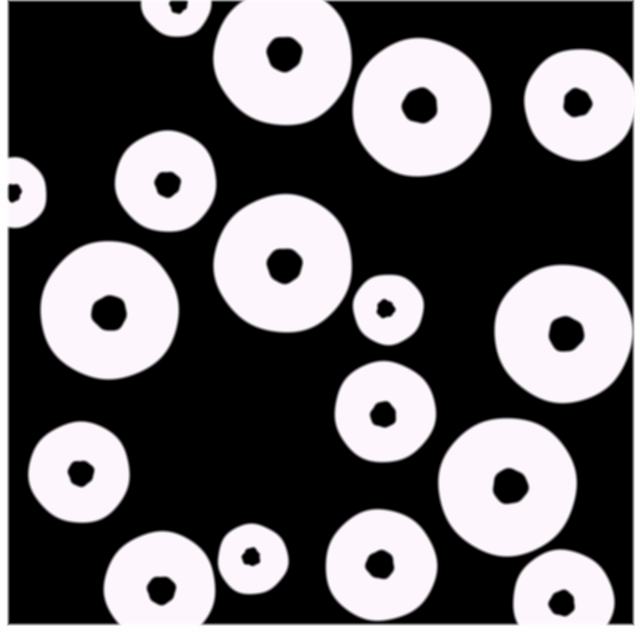
A Shadertoy shader for this pattern:

```glsl
// Scattered white discs with small dark holes on black, inside a thin white margin.
// Random centres are thrown from large discs to small; a disc is kept only if it
// clears all earlier ones. Each kept disc adds a slightly wobbly ring distance.

const vec3 INK = vec3(0.0);
const vec3 DISC_WHITE = vec3(0.993, 0.97, 0.993);
const vec3 MARGIN_WHITE = vec3(0.995);

// Lengths are fractions of the canvas width.
const int DISC_COUNT = 17;
const int MAX_THROWS = 400;
const float LARGE_RADIUS = 0.108;
const float MEDIUM_RADIUS = 0.087;
const float MODEST_RADIUS = 0.079;
const float SMALL_RADIUS = 0.055;
const float MIN_GAP = 0.005;
const float LARGE_INSET = 0.08;     // keeps large discs mostly in the field
const float HOLE_RATIO = 0.255;
const float HOLE_SHIFT = 0.009;
const float WOBBLE = 0.0009;
const float SOFTNESS = 0.0037;
const vec2 MARGIN_LOW = vec2(0.013, 0.012);    // left, bottom
const vec2 MARGIN_HIGH = vec2(0.0105, 0.0012); // right, top
const uint SEED = 29u;

// Two random values in 0..1 from an integer.
vec2 hash2(uint n) {
    highp uvec2 v = uvec2(n, n * 7u + SEED) * 1664525u + 1013904223u;
    v.x += v.y * 1664525u;
    v.y += v.x * 1664525u;
    v ^= v >> 16u;
    v.x += v.y * 1664525u;
    v.y += v.x * 1664525u;
    v ^= v >> 16u;
    return vec2(v & 65535u) / 65536.0;
}

// Discs are ordered from large to small.
float discRadius(int index) {
    if (index < 6) return LARGE_RADIUS;
    if (index < 9) return MEDIUM_RADIUS;
    if (index < 13) return MODEST_RADIUS;
    return SMALL_RADIUS;
}

// Signed distance to a circle with an uneven outline.
float wobblyCircle(vec2 p, float radius, float phase) {
    float angle = atan(p.y, p.x + 1e-6);
    float bump = sin(3.0 * angle + phase) + 0.6 * sin(7.0 * angle - 2.0 * phase);
    return length(p) - radius - WOBBLE * bump;
}

// Signed distance to a disc with a hole slightly off its centre.
float ringDistance(vec2 p, float radius, vec2 random) {
    float phase = 6.2832 * random.x;
    float outer = wobblyCircle(p, radius, phase);
    vec2 holeCentre = HOLE_SHIFT * (random - 0.5);
    float hole = wobblyCircle(p - holeCentre, radius * HOLE_RATIO, phase + 2.0);
    return max(outer, -hole);
}

// Distance to the nearest ring of the whole scatter.
float scatterDistance(vec2 p, vec2 low, vec2 high) {
    vec3 placed[DISC_COUNT]; // centre and radius
    int count = 0;
    float nearest = 1.0;

    for (int i = 0; i < MAX_THROWS; i++) {
        if (count >= DISC_COUNT) break;
        float radius = discRadius(count);
        float inset = radius == LARGE_RADIUS ? LARGE_INSET : 0.0;
        vec2 centre = mix(low + inset, high - inset, hash2(uint(i)));

        bool isFree = true;
        for (int j = 0; j < count; j++) {
            float clearance = distance(centre, placed[j].xy) - placed[j].z - radius;
            if (clearance < MIN_GAP) {
                isFree = false;
                break;
            }
        }
        if (!isFree) continue;

        placed[count] = vec3(centre, radius);
        count++;
        if (distance(p, centre) < radius + 0.02) {
            nearest = min(nearest, ringDistance(p - centre, radius, hash2(uint(i + 1000))));
        }
    }
    return nearest;
}

// Soft coverage of the inside of a signed distance.
float coverage(float d) {
    float width = max(SOFTNESS, 0.7 / iResolution.x);
    return 1.0 - smoothstep(-width, width, d);
}

void mainImage(out vec4 fragColor, in vec2 fragCoord) {
    vec2 p = fragCoord / iResolution.x;
    vec2 low = MARGIN_LOW;
    vec2 high = vec2(1.0, iResolution.y / iResolution.x) - MARGIN_HIGH;

    vec3 color = mix(INK, DISC_WHITE, coverage(scatterDistance(p, low, high)));

    // White margin around the field
    vec2 outside = max(low - p, p - high);
    float field = coverage(max(outside.x, outside.y));
    color = mix(MARGIN_WHITE, color, field);

    fragColor = vec4(color, 1.0);
}
```
